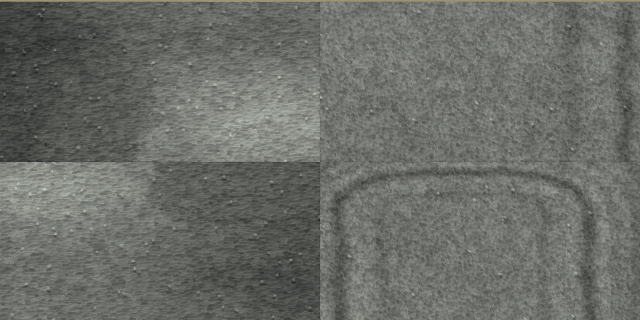
This texture is drawn by a Shadertoy shader. Its source:

```glsl
// Four slate slabs, two across and two down, under a thin tan strip.
// Each slab has its own broad light and cleft ridges, bent by layered sines;
// cellular noise lit from above supplies the stone grain, chips and flecks.

vec2 hash2(vec2 p) {
    vec3 a = fract(vec3(p.xyx) * vec3(0.1031, 0.1030, 0.0973));
    a += dot(a, a.yzx + 33.33);
    return fract((a.xx + a.yz) * a.zy);
}

// x: distance to the nearest cell point, y: random value of that cell
vec2 cellular(vec2 p) {
    vec2 id = floor(p), best = vec2(9.0, 0.0);
    for (int j = -1; j <= 1; j++)
    for (int i = -1; i <= 1; i++) {
        vec2 cell = id + vec2(i, j);
        float d = length(cell + hash2(cell) - p);
        if (d < best.x) best = vec2(d, hash2(cell + 71.0).x);
    }
    return best;
}

// Layered sines, roughly -1 to 1
float waves(vec2 p) {
    float sum = 0.0, amp = 0.5;
    for (int i = 0; i < 5; i++) {
        sum += amp * sin(p.x + 1.7 * sin(p.y * 0.8 + float(i))) * cos(p.y * 0.9 + 0.6 * p.x);
        p = mat2(1.5, 1.1, -1.1, 1.5) * p + 2.3;
        amp *= 0.6;
    }
    return sum;
}

// Soft bump of given radius around zero
float bump(float d, float radius) { return exp(-d * d / (radius * radius)); }

float roundBox(vec2 p, vec2 halfSize, float r) {
    vec2 d = abs(p) - halfSize + r;
    return length(max(d, 0.0)) + min(max(d.x, d.y), 0.0) - r;
}

// Dark slabs on the left: a broad sheen and a smooth, ragged-edged cleft
float sheenSlab(vec2 q, bool top, float bend, float ragged) {
    float tone, cleft;
    if (top) {
        tone = 0.27 + 0.14 * smoothstep(0.0, 0.6, q.x + 0.08 * bend)
             + 0.17 * bump(length((q - vec2(0.83, 0.23)) / vec2(0.38, 0.32)), 1.0)
             - 0.03 * bump(q.y - 0.72 - 0.1 * q.x, 0.12);
        cleft = roundBox(q - vec2(0.29 + 0.12 * (q.y - 0.2), 0.2), vec2(0.15, 0.33), 0.1);
    } else {
        tone = 0.32 + 0.11 * smoothstep(1.0, 0.25, q.x + 0.08 * bend)
             + 0.14 * bump(length((q - vec2(0.1, 0.83)) / vec2(0.42, 0.25)), 1.0)
             - 0.05 * bump(length((q - vec2(0.85, 0.25)) / vec2(0.35, 0.12)), 1.0);
        cleft = roundBox(q - vec2(0.75, 0.84), vec2(0.27, 0.22), 0.15);
    }
    cleft += 0.025 * bend + 0.03 * ragged;
    tone = mix(tone, 0.34, 0.65 * smoothstep(0.02, -0.03, cleft));
    return tone - 0.06 * bump(cleft, 0.012) * smoothstep(-0.2, 0.4, ragged + bend);
}

// Paler slabs on the right: bands of sediment, straight above, arched below
float bandedSlab(vec2 q, bool top, float bend) {
    float tone = 0.44 + 0.025 * bend;
    if (top) {
        float x = q.x + 0.025 * bend;
        tone += 0.03 * bump(length(q - vec2(0.2, 0.7)), 0.5);
        tone -= 0.10 * bump(x - 0.955, 0.025) + 0.055 * bump(x - 0.78, 0.03);
        return tone + 0.02 * bump(x - 0.87, 0.03);
    }
    float arch = roundBox(q - vec2(0.45, 0.3), vec2(0.39, 0.63), 0.25) + 0.022 * bend;
    tone -= 0.11 * bump(arch, 0.022) + 0.04 * bump(arch + 0.13, 0.02);
    tone += 0.05 * bump(arch + 0.05, 0.02) + 0.03 * bump(arch - 0.055, 0.02);
    tone -= 0.04 * bump(q.x - 0.99, 0.04);
    return tone - 0.015 * sin(arch * 90.0) * smoothstep(-0.25, 0.0, arch);
}

void mainImage(out vec4 fragColor, in vec2 fragCoord) {
    vec2 p = fragCoord / iResolution.y;
    float px = 1.0 / iResolution.y;
    vec2 uv = fragCoord / iResolution.xy;

    // Slab under this point, and the position inside it
    vec2 seam = uv - vec2(0.5, 0.495);
    bool right = seam.x > 0.0, top = seam.y > 0.0;
    vec2 q = fract(seam * 2.0);
    vec2 shift = vec2(right ? 17.0 : 3.0, top ? 29.0 : 5.0);

    float bend = waves(q * vec2(7.0, 4.0) + shift);
    float ragged = waves(q * vec2(50.0, 28.0) + shift);
    float tone = right ? bandedSlab(q, top, bend) : sheenSlab(q, top, bend, ragged);

    // Grain: rippled across on the left, short flecks on the right
    vec2 g = p + shift + 0.006 * vec2(ragged, bend);
    vec2 freq = right ? vec2(105.0, 85.0) : vec2(52.0, 120.0);
    g.x += right ? 0.45 * g.y : 0.0;
    vec2 fine = cellular(g * freq);
    float lit = fine.x - cellular(g * freq + vec2(-0.2, 0.45)).x;
    float coarse = cellular(g * freq * 0.42).y - 0.5;
    float grain = 0.10 * (fine.y - 0.5) + 0.09 * lit + 0.05 * coarse + 0.02 * ragged;
    tone += grain * (0.45 + 1.3 * tone);

    // Scattered pale chips, each with a shadow below
    vec2 chip = cellular(g * 24.0);
    float shade = cellular(g * 24.0 + vec2(0.0, 0.2)).x;
    float rare = step(right ? 0.93 : 0.78, chip.y);
    tone += rare * (0.15 * smoothstep(0.17, 0.05, chip.x) - 0.07 * smoothstep(0.2, 0.08, shade));

    // Hairline joints, then stone colour and the strip along the top edge
    vec2 joint = abs(seam) * iResolution.xy / iResolution.y;
    tone -= 0.035 * smoothstep(0.002 + px, 0.0, min(joint.x, joint.y));
    vec3 stone = clamp(tone, 0.12, 0.78) * vec3(0.99, 1.02, 0.97);
    vec3 strip = vec3(0.62, 0.57, 0.48);
    fragColor = vec4(mix(stone, strip, smoothstep(-0.5 * px, 0.5 * px, uv.y - 0.995)), 1.0);
}
```
